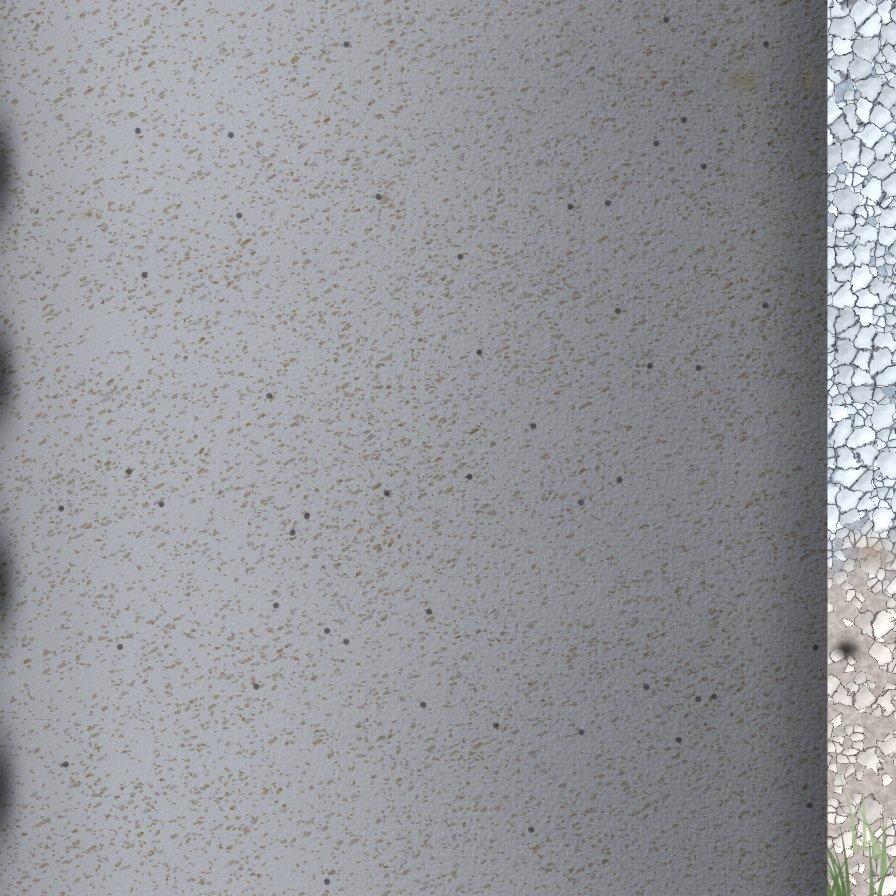
Write a Shadertoy shader that draws this texture.

```glsl
vec2 hash2(vec2 p) {
    vec3 q = fract(vec3(p.xyx) * vec3(0.1031, 0.1030, 0.0973));
    q += dot(q, q.yzx + 33.33);
    return fract((q.xx + q.yz) * q.zy);
}

// Nearest distance, second distance and the hash of the nearest cell.
vec4 cellular(vec2 p) {
    vec2 cell = floor(p), id = vec2(0.0);
    float near = 9.0, next = 9.0;
    for (int j = -1; j <= 1; j++)
    for (int i = -1; i <= 1; i++) {
        vec2 c = cell + vec2(i, j);
        float d = length(c + 0.1 + 0.8 * hash2(c) - p);
        if (d < near) { next = near; near = d; id = c; }
        else next = min(next, d);
    }
    return vec4(near, next, hash2(id + 71.0));
}

// Layered sines, roughly -1 to 1.
float waves(vec2 p) {
    float sum = 0.0, amp = 0.5;
    for (int i = 0; i < 5; i++) {
        sum += amp * sin(p.x + 1.7 * sin(p.y * 0.8 + float(i))) * sin(p.y + 1.3 * sin(p.x * 0.7));
        p = mat2(1.3, 1.1, -1.1, 1.3) * p + 2.3;
        amp *= 0.62;
    }
    return sum;
}

float spot(vec2 p, vec2 centre, vec2 radius) {
    vec2 d = (p - centre) / radius;
    return exp(-dot(d, d));
}

float relief(vec2 p) {
    return cellular(p * 155.0 + 0.6 * waves(p * 60.0)).x + 0.5 * cellular(p * 260.0 + 9.0).x;
}

vec3 wall(vec2 p) {
    // Broad light falling off to the right edge
    float light = mix(0.635, 0.69, smoothstep(0.0, 0.16, p.x));
    light -= 0.19 * smoothstep(0.2, 0.9, p.x);
    light -= 0.13 * smoothstep(0.83, 0.925, p.x);
    light += 0.025 * (p.y - 0.5) * (1.0 - p.x) + 0.012 * waves(p * vec2(5.0, 9.0));
    light -= 0.035 * spot(p, vec2(0.95, 0.1), vec2(0.4, 0.3));
    light -= 0.03 * spot(p, vec2(0.85, 0.95), vec2(0.3, 0.25));

    // Soft shadows repeating down the left edge
    float row = (p.y - 0.12) / 0.23;
    float dip = exp(-pow((fract(row + 0.5) - 0.5) / 0.24, 2.0)) * smoothstep(0.97, 0.86, p.y);
    light -= 0.34 * dip * exp(-p.x * p.x / 0.0003) + 0.05 * exp(-p.x / 0.012);

    // Rough plaster lit from the upper left
    float rough = mix(0.4, 1.0, smoothstep(0.1, 0.75, p.x));
    float slope = relief(p) - relief(p + vec2(-0.0016, 0.0016));
    light += 0.075 * rough * slope;
    vec3 col = light * vec3(0.985, 1.0, 1.035);

    // Rust flecks, denser in loose patches
    float patches = 0.5 + 0.5 * waves(p * vec2(13.0, 17.0) + 4.0);
    patches += 0.5 * spot(p, vec2(0.44, 0.48), vec2(0.12, 0.08));
    patches += 0.5 * spot(p, vec2(0.64, 0.59), vec2(0.09, 0.04));
    for (int i = 0; i < 2; i++) {
        float scale = 105.0 + 65.0 * float(i);
        vec4 c = cellular(p * vec2(0.8, 1.15) * scale + 0.5 * waves(p * 150.0) + 30.0 * float(i));
        float present = step(c.z, 0.14 + 0.36 * patches);
        float fleck = present * smoothstep(0.38, 0.12, c.x) * (0.3 + 0.5 * c.w);
        col = mix(col, col * mix(vec3(0.62, 0.57, 0.5), vec3(0.82, 0.73, 0.55), c.w), fleck);
    }

    // Sparse pits
    vec4 pit = cellular(p * 24.0 + 5.0);
    col *= 1.0 - 0.45 * step(pit.z, 0.07) * smoothstep(0.11, 0.05, pit.x);

    // Ochre stains
    float stain = spot(p, vec2(0.83, 0.91), vec2(0.016, 0.011)) + 0.5 * spot(p, vec2(0.905, 0.91), vec2(0.01, 0.014));
    stain += 0.35 * spot(p, vec2(0.095, 0.76), vec2(0.012, 0.006)) + 0.4 * spot(p, vec2(0.64, 0.95), vec2(0.008));
    stain += 0.4 * spot(p, vec2(0.795, 0.298), vec2(0.009, 0.005));
    return mix(col, vec3(0.43, 0.38, 0.22), 0.75 * min(stain, 1.0) * (0.6 + 0.4 * waves(p * 220.0)));
}

vec3 gravel(vec2 p) {
    float sandy = smoothstep(0.44, 0.32, p.y + 0.04 * waves(p * 40.0));
    vec3 col = mix(vec3(0.66, 0.71, 0.77), vec3(0.76, 0.72, 0.7), sandy) + 0.1 * waves(p * 260.0);
    // Small chips first, then larger stones on top
    for (int i = 0; i < 2; i++) {
        float scale = i == 0 ? 88.0 : 44.0;
        vec2 q = p * scale + 0.25 * waves(p * 110.0);
        vec4 c = cellular(q);
        float gap = c.y - c.x;
        float present = step(c.z, (i == 0 ? 0.9 : 0.75) - 0.45 * sandy);
        float body = smoothstep(0.04, 0.2, gap) * smoothstep(0.75, 0.55, c.x);
        float shade = 0.8 + 0.17 * c.w + 0.25 * (cellular(q + vec2(0.15, -0.2)).x - c.x);
        vec3 stone = shade * mix(vec3(0.96, 1.0, 1.04), vec3(1.02, 0.99, 0.97), sandy) + 0.04 * waves(p * 300.0);
        col *= 1.0 - 0.4 * present * smoothstep(0.16, 0.0, gap);
        col = mix(col, stone, present * body);
    }
    col *= 1.0 - 0.7 * spot(p, vec2(0.945, 0.275), vec2(0.012, 0.01));
    col = mix(col, vec3(0.65, 0.58, 0.52), 0.6 * spot(p, vec2(0.975, 0.38), vec2(0.025, 0.018)));

    // Curved grass blades in the lower corner
    for (int i = 0; i < 16; i++) {
        vec2 h = hash2(vec2(float(i), 12.0)), g = hash2(vec2(float(i), 47.0));
        float t = (p.y - 0.07 * g.x + 0.02) / (0.05 + 0.05 * h.y);
        float centre = 0.92 + 0.075 * h.x + (g.y - 0.6) * 0.07 * t * t;
        float width = 0.0024 * (1.0 - t);
        float blade = smoothstep(0.0012, -0.0006, abs(p.x - centre) - width) * step(0.0, t) * step(t, 1.0);
        col = mix(col, mix(vec3(0.3, 0.42, 0.23), vec3(0.68, 0.76, 0.57), g.x), 0.8 * blade);
    }
    return col;
}

void mainImage(out vec4 fragColor, in vec2 fragCoord) {
    vec2 p = fragCoord / iResolution.xy;
    float pixel = 1.0 / iResolution.x;
    float outside = smoothstep(-pixel, pixel, p.x - 0.9235);
    vec3 col = mix(wall(p), gravel(p), outside);
    fragColor = vec4(clamp(col, 0.0, 1.0), 1.0);
}
```
